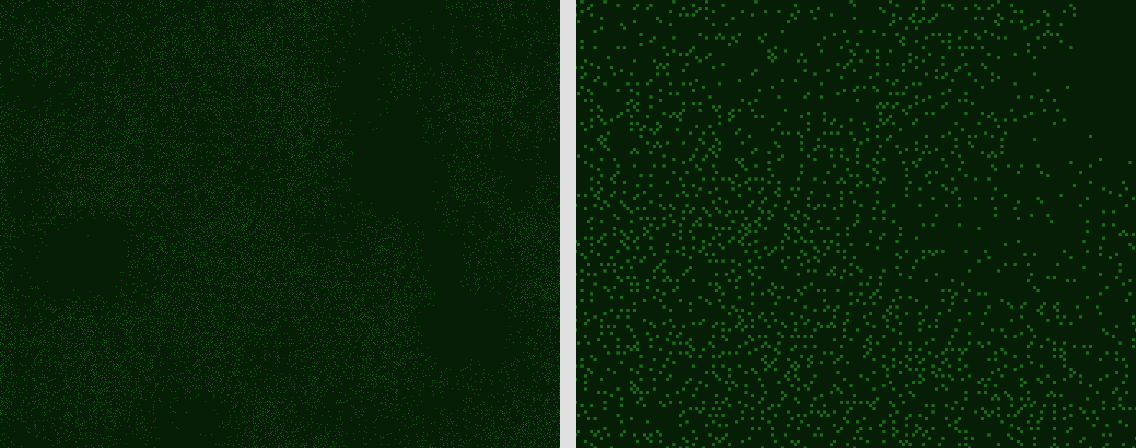
Left: the whole. Right: its middle third, enlarged.
Write a Shadertoy shader that draws this texture.

```glsl
const vec3 BACKGROUND = vec3(0.022, 0.118, 0.020);
const vec3 SPECK = vec3(0.095, 0.435, 0.080);
const float CELLS_ACROSS = 512.0;   // speck grid cells per canvas width
const float CLOUD_SCALE = 6.0;      // largest cloud cells per canvas width
const float CLOUD_GAIN = 0.6;       // weight ratio between octaves
const int CLOUD_OCTAVES = 4;
const float MEAN_DENSITY = 0.075;
const float CLOUD_CONTRAST = 0.5;
const float DOWNWARD_TILT = 0.03;   // extra density towards the bottom
const float EDGE_DENSITY = 0.13;    // crowding along the left border
const float EDGE_WIDTH = 0.015;

// Integer hash of a lattice point, 0 to 1
float hash(vec2 p, uint seed) {
    uvec2 q = uvec2(ivec2(p) + 1024);
    uint h = q.x * 1597334677u ^ q.y * 3812015801u ^ seed * 2654435769u;
    h = (h ^ (h >> 16u)) * 2146121005u;
    h = (h ^ (h >> 15u)) * 2221713035u;
    h ^= h >> 16u;
    return float(h >> 8u) / 16777216.0;
}

float valueNoise(vec2 p, uint seed) {
    vec2 i = floor(p);
    vec2 f = p - i;
    f = f * f * (3.0 - 2.0 * f);
    vec2 right = vec2(1.0, 0.0);
    float low = mix(hash(i, seed), hash(i + right, seed), f.x);
    float high = mix(hash(i + right.yx, seed), hash(i + 1.0, seed), f.x);
    return mix(low, high, f.y);
}

float clouds(vec2 p) {
    float sum = 0.0, total = 0.0, weight = 1.0;
    for (int i = 0; i < CLOUD_OCTAVES; i++) {
        sum += weight * valueNoise(p, uint(i + 1));
        total += weight;
        weight *= CLOUD_GAIN;
        p = p * 2.03 + 7.3;
    }
    return sum / total;
}

// Chance of a speck; p is in canvas widths, height runs 0 to 1
float speckDensity(vec2 p, float height) {
    float density = MEAN_DENSITY + CLOUD_CONTRAST * (clouds(p * CLOUD_SCALE) - 0.5);
    density += DOWNWARD_TILT * (0.5 - height);
    density = max(density, 0.0);
    float edgeFade = 1.0 - smoothstep(0.4, 1.0, height);
    return density + EDGE_DENSITY * exp(-p.x / EDGE_WIDTH) * edgeFade;
}

// A cell lights up only if it outranks its four neighbours, so specks stay apart
bool isLit(vec2 cell, float density) {
    float rank = hash(cell, 0u);
    float rival = min(
        min(hash(cell + vec2(1.0, 0.0), 0u), hash(cell - vec2(1.0, 0.0), 0u)),
        min(hash(cell + vec2(0.0, 1.0), 0u), hash(cell - vec2(0.0, 1.0), 0u)));
    return rank < density && rank < rival;
}

void mainImage(out vec4 fragColor, in vec2 fragCoord) {
    vec2 grid = fragCoord / iResolution.x * CELLS_ACROSS;
    vec2 cell = floor(grid);
    vec2 center = (cell + 0.5) / CELLS_ACROSS;
    float height = center.y * iResolution.x / iResolution.y;

    // Square speck with edges softened over one pixel
    float pixel = CELLS_ACROSS / iResolution.x;
    vec2 inset = 0.5 - abs(grid - cell - 0.5);
    float coverage = clamp(min(inset.x, inset.y) / pixel + 0.5, 0.0, 1.0);

    float lit = isLit(cell, speckDensity(center, height)) ? coverage : 0.0;
    fragColor = vec4(mix(BACKGROUND, SPECK, lit), 1.0);
}
```
